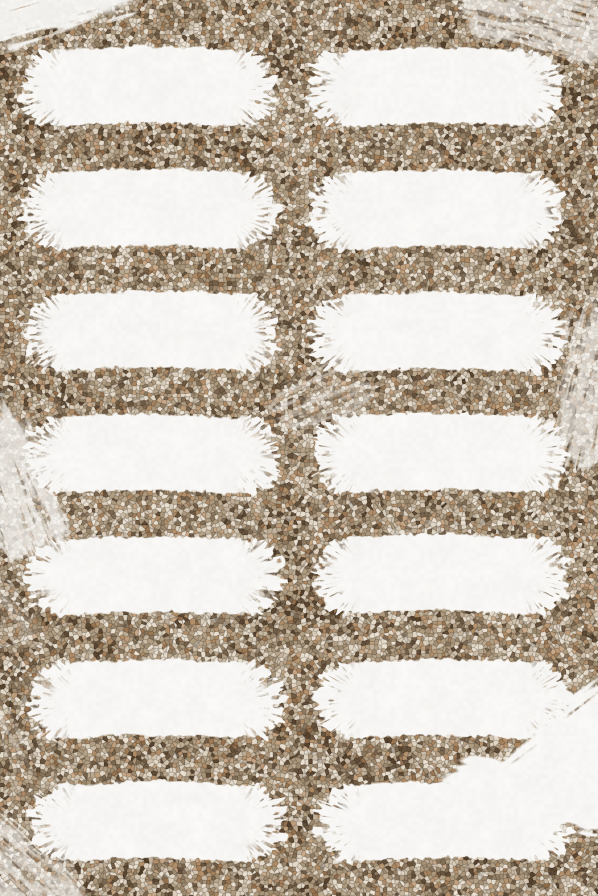
Write a WebGL 2 fragment shader that draws this pattern.

```glsl
#version 300 es
precision highp float;
// White frayed brush bars in two columns on speckled sand, with dry paint smears.
#define ROWS 7.0
#define COLS 2.0
#define PITCH vec2(0.3203, 0.1365)
#define FIRST vec2(0.176, 0.0846)
#define BAR_HALF vec2(0.141, 0.0425)
#define BAR_ROUND 0.037
#define ROW_DRIFT -0.0018
#define GRAIN 0.0046
#define FRAY 0.015
#define SMEARS 10

uniform vec2 u_resolution;
out vec4 outColor;

const vec3 PAINT = vec3(0.965, 0.962, 0.953);
const vec3 SAND_DARK = vec3(0.32, 0.24, 0.16);
const vec3 SAND_MID = vec3(0.68, 0.60, 0.49);
const vec3 SAND_LIGHT = vec3(0.92, 0.88, 0.82);
const vec3 SAND_RUST = vec3(0.70, 0.52, 0.35);

// Smear centre and half size, then stroke angle and paint density.
const vec4 SMEAR_BOX[SMEARS] = vec4[](
  vec4(0.035, 0.995, 0.120, 0.036), vec4(0.600, 0.980, 0.085, 0.034),
  vec4(0.660, 0.570, 0.100, 0.032), vec4(0.358, 0.555, 0.056, 0.033),
  vec4(0.012, 0.460, 0.085, 0.044), vec4(0.645, 0.155, 0.130, 0.052),
  vec4(0.620, 0.105, 0.120, 0.030), vec4(0.030, 0.020, 0.075, 0.038),
  vec4(0.010, 0.165, 0.055, 0.035), vec4(0.005, 0.315, 0.045, 0.030));
const vec2 SMEAR_STROKE[SMEARS] = vec2[](
  vec2(0.30, 0.95), vec2(-0.25, 0.66), vec2(1.35, 0.66), vec2(0.40, 0.52),
  vec2(-1.20, 0.78), vec2(0.65, 1.15), vec2(-0.15, 1.15), vec2(-0.75, 0.66),
  vec2(-1.00, 0.32), vec2(-0.90, 0.32));

float hash(vec2 p) {
  vec3 q = fract(p.xyx * vec3(0.1031, 0.1030, 0.0973));
  q += dot(q, q.yzx + 33.33);
  return fract((q.x + q.y) * q.z);
}

float noise(vec2 p) {
  vec2 i = floor(p), f = fract(p);
  f *= f * (3.0 - 2.0 * f);
  return mix(mix(hash(i), hash(i + vec2(1, 0)), f.x),
             mix(hash(i + vec2(0, 1)), hash(i + 1.0), f.x), f.y);
}

float roundBox(vec2 p, vec2 halfSize, float r) {
  vec2 q = abs(p) - halfSize + r;
  return length(max(q, 0.0)) + min(max(q.x, q.y), 0.0) - r;
}

// Cellular grains, each with its own tone and a dark gap around it.
vec3 sand(vec2 p) {
  vec2 g = p / GRAIN, base = floor(g), id = base;
  float near = 9.0, next = 9.0;
  for (int y = -1; y <= 1; y++)
    for (int x = -1; x <= 1; x++) {
      vec2 cell = base + vec2(x, y);
      float d = length(cell + vec2(hash(cell), hash(cell + 71.0)) - g);
      if (d < near) { next = near; near = d; id = cell; }
      else next = min(next, d);
    }
  float tone = hash(id + 13.0) + 0.16 * (noise(p * 25.0) - 0.5);
  vec3 c = mix(SAND_DARK, SAND_MID, smoothstep(-0.1, 0.42, tone));
  c = mix(c, SAND_LIGHT, smoothstep(0.4, 1.0, tone));
  c = mix(c, SAND_RUST, 0.6 * step(0.86, hash(id + 39.0)));
  return c * mix(0.72, 1.0, smoothstep(0.0, 0.3, next - near));
}

// Coverage of the nearest bar; bristle marks radiate from its two ends.
float bars(vec2 p) {
  float row = clamp(floor((p.y - FIRST.y) / PITCH.y + 0.5), 0.0, ROWS - 1.0);
  float x0 = FIRST.x + ROW_DRIFT * row;
  float col = clamp(floor((p.x - x0) / PITCH.x + 0.5), 0.0, COLS - 1.0);
  vec2 seed = vec2(row * 17.0, col * 43.0);
  vec2 q = p - vec2(x0, FIRST.y) - vec2(col, row) * PITCH;
  q.y -= 0.002 * cos(q.x * 24.0) + 0.003 * (hash(seed) - 0.5);
  float d = roundBox(q, BAR_HALF, BAR_ROUND);
  d += 0.004 * (noise(p * 240.0) - 0.5) + 0.003 * (noise(p * 40.0) - 0.5);

  float ends = smoothstep(0.088, 0.125, abs(q.x));
  vec2 r = vec2(abs(q.x) - 0.08, q.y);
  vec2 polar = vec2(atan(r.y, r.x) * 14.0, length(r) * 75.0);
  float bristle = noise(polar + seed + step(0.0, q.x) * 91.0 + 50.0);
  d += ends * FRAY * (bristle - 0.5);
  float fleck = ends * smoothstep(-0.030, -0.004, d)
              * smoothstep(0.60, 0.78, noise(polar * 1.5 + seed + 200.0));
  return smoothstep(0.0012, -0.0012, d) * (1.0 - 0.85 * fleck);
}

// Combined coverage of all dry brush smears.
float smears(vec2 p) {
  float bare = 1.0;
  for (int i = 0; i < SMEARS; i++) {
    vec4 box = SMEAR_BOX[i];
    float a = SMEAR_STROKE[i].x, density = SMEAR_STROKE[i].y;
    vec2 q = p - box.xy;
    q = vec2(cos(a) * q.x + sin(a) * q.y, cos(a) * q.y - sin(a) * q.x);
    float lane = noise(vec2(q.x * 22.0, q.y * 230.0) + float(i) * 31.0);
    float fine = noise(vec2(q.x * 65.0, q.y * 480.0) + float(i) * 57.0);
    float d = roundBox(q, box.zw, box.w * 0.8);
    d += 0.022 * (lane - 0.5) + 0.014 * (noise(p * 55.0) - 0.5);
    float streak = 0.6 * lane + 0.4 * fine;
    float cover = smoothstep(0.95 - density, 1.4 - density, streak + 0.2);
    bare *= 1.0 - min(density, 1.0) * cover * smoothstep(0.004, -0.006, d);
  }
  return 1.0 - bare;
}

vec3 scene(vec2 p) {
  float wear = 0.6 * noise(p * 210.0) + 0.4 * noise(p * 55.0);
  vec3 paint = PAINT + 0.035 * (wear - 0.4);
  return mix(sand(p), paint, max(bars(p), smears(p)));
}

void main() {
  // Four samples per pixel, in units of the canvas height.
  vec3 sum = vec3(0.0);
  for (int i = 0; i < 4; i++) {
    vec2 shift = vec2(i % 2, i / 2) * 0.5 - 0.25;
    sum += scene((gl_FragCoord.xy + shift) / u_resolution.y);
  }
  outColor = vec4(sum / 4.0, 1.0);
}
```
